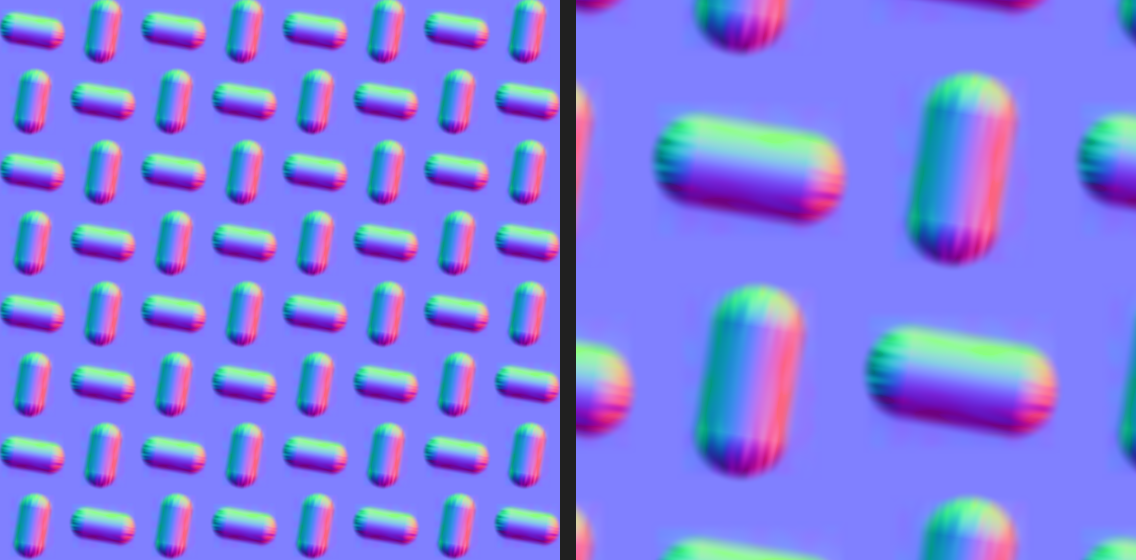
Left, the full canvas; right, a detail of the centre.
Reproduce this texture map procedurally as a Shadertoy shader.

```glsl
// Tangent-space normal map of a tread plate: raised, slightly tilted lozenges that
// alternate between lying and standing in a checkerboard. Each lozenge is a capsule
// with squashed caps; its slope is encoded as colour, with noise for worn facets.

#define REPEATS 7.92                  // cells across the canvas
#define CENTRE vec2(0.458, 0.438)     // first lozenge, from the top left, in cells
#define TILT 0.165                    // clockwise lean in radians
#define HALF_WIDTH 0.222
#define STRAIGHT 0.255                // half length of the straight middle
#define CAP 0.205                     // length of each rounded end
#define EDGE_START 0.77               // where the flank begins to fade out
#define EDGE_END 1.12
#define STEEPNESS 0.985
#define FLUTING 0.75                  // strength of streaks on the caps
#define SMUDGE 0.15                   // faint slope left on the plate nearby

vec2 hashGradient(vec2 p) {
    float h = fract(sin(dot(p, vec2(127.1, 311.7))) * 4375.85);
    return vec2(cos(6.2832 * h), sin(6.2832 * h));
}

float gradientNoise(vec2 p) {
    vec2 i = floor(p), f = fract(p);
    vec2 u = f * f * (3.0 - 2.0 * f);
    vec2 e = vec2(1.0, 0.0);
    float bottom = mix(dot(hashGradient(i), f),
                       dot(hashGradient(i + e.xy), f - e.xy), u.x);
    float top = mix(dot(hashGradient(i + e.yx), f - e.yx),
                    dot(hashGradient(i + e.xx), f - e.xx), u.x);
    return mix(bottom, top, u.y);
}

vec3 encodeNormal(vec2 slope) {
    float z = sqrt(max(1.0 - dot(slope, slope), 0.0));
    return vec3(slope, z) * 0.5 + 0.5;
}

// Colour of one lozenge and the plate around it; d is the offset from its centre.
vec3 lozenge(vec2 d, bool standing) {
    float c = cos(TILT), s = sin(TILT);
    vec2 axis = standing ? vec2(s, c) : vec2(c, -s);
    vec2 side = standing ? vec2(c, -s) : vec2(s, c);
    vec2 q = vec2(dot(d, axis), dot(d, side));
    float seed = standing ? 17.0 : 5.0;

    // Distance from the spine: 0 on the ridge, 1 at the foot
    float beyond = max(abs(q.x) - STRAIGHT, 0.0) / CAP;
    vec2 spine = vec2(sign(q.x) * beyond, q.y / HALF_WIDTH);
    float radius = length(spine);

    // Outward direction, with flutes that grow toward the ends
    float capAmount = smoothstep(0.12, 0.42, abs(q.x));
    float flute = gradientNoise(vec2(q.y * 24.0, q.x * 5.0) + seed);
    vec2 outward = spine / max(radius, 0.001);
    outward += vec2(-outward.y, outward.x) * flute * FLUTING * (0.2 + capAmount);
    outward = normalize(outward + 0.0001);
    vec2 direction = axis * outward.x + side * outward.y;

    // Rounded ridge rising quickly to steep flanks
    float rise = 1.0 - min(radius / 0.82, 1.0);
    float slope = STEEPNESS * (1.0 - rise * rise);
    slope *= 1.0 + 0.12 * flute;
    vec3 body = encodeNormal(direction * min(slope, 1.0));

    // Smudged facets, confined to a soft box around the lozenge
    vec2 reach = standing ? vec2(0.34, 0.465) : vec2(0.465, 0.34);
    vec2 inside = smoothstep(vec2(0.0), vec2(0.05), reach - abs(d));
    float falloff = exp(-3.0 * max(radius - 1.0, 0.0));
    float facet = gradientNoise(d * 9.0 + seed * 3.0);
    vec2 lean = direction * falloff + vec2(facet, -facet) * 0.8;
    vec3 plate = encodeNormal(lean * SMUDGE * inside.x * inside.y);

    // Never sharper than one screen pixel
    float pixel = REPEATS / iResolution.y / HALF_WIDTH;
    float cover = 1.0 - smoothstep(EDGE_START, EDGE_END + pixel, radius);
    return mix(plate, body, cover);
}

void mainImage(out vec4 fragColor, in vec2 fragCoord) {
    // Cells counted from the top left
    vec2 uv = fragCoord / iResolution.y;
    vec2 p = vec2(uv.x, 1.0 - uv.y) * REPEATS - CENTRE;
    vec2 cell = floor(p + 0.5);
    vec2 d = (p - cell) * vec2(1.0, -1.0);

    bool standing = mod(cell.x + cell.y, 2.0) > 0.5;
    fragColor = vec4(lozenge(d, standing), 1.0);
}
```
